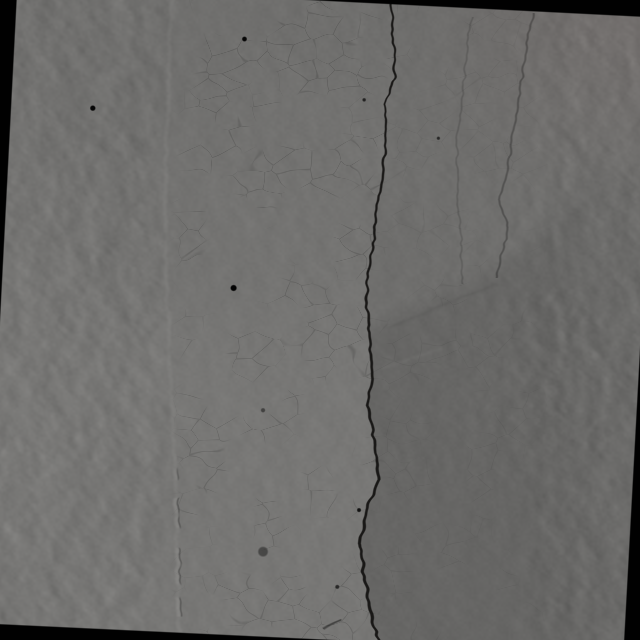
This texture is drawn by a WebGL 2 fragment shader. Its source:

```glsl
#version 300 es
precision highp float;
// Grey plaster wall on a slightly tilted sheet with a black surround.
// Embossed noise makes the stucco, Voronoi borders the hairline crazing,
// and paths running from top to bottom carry the long cracks.
#define RELIEF_SCALE 46.0
#define RELIEF_GAIN 0.115
#define CRAZE_SCALE 27.0
#define CRAZE_DEPTH 0.055
#define CRACK_WIDTH 0.0015
#define CRACK_JITTER 0.005
#define GRAIN 0.012
uniform vec2 u_resolution;
out vec4 outColor;

const vec3 CRACK_COLOR = vec3(0.07, 0.065, 0.06);
const vec2 MAIN_CRACK[20] = vec2[20](
  vec2(.609, 1.01), vec2(.617, .922), vec2(.616, .876), vec2(.6, .837), vec2(.604, .785),
  vec2(.595, .707), vec2(.586, .661), vec2(.582, .609), vec2(.574, .557), vec2(.574, .499),
  vec2(.581, .44), vec2(.582, .408), vec2(.574, .366), vec2(.585, .316), vec2(.592, .251),
  vec2(.573, .203), vec2(.563, .151), vec2(.569, .102), vec2(.578, .052), vec2(.592, -.01));
const vec2 RIGHT_CRACK[6] = vec2[6](vec2(.833, .98), vec2(.812, .86),
  vec2(.794, .74), vec2(.78, .688), vec2(.793, .645), vec2(.777, .566));
const vec2 FAINT_CRACK[6] = vec2[6](vec2(.737, .974), vec2(.724, .87),
  vec2(.714, .779), vec2(.715, .688), vec2(.72, .622), vec2(.724, .557));
const vec2 RIDGE[6] = vec2[6](vec2(.268, 1.), vec2(.259, .74),
  vec2(.258, .66), vec2(.264, .453), vec2(.274, .27), vec2(.28, .01));
// Pits: x, y, radius, darkness
const vec4 PITS[9] = vec4[9](
  vec4(.382, .939, .0036, .95), vec4(.145, .831, .004, .95), vec4(.365, .55, .0046, .97),
  vec4(.569, .844, .0026, .7), vec4(.685, .784, .0024, .65), vec4(.561, .203, .003, .85),
  vec4(.527, .083, .003, .65), vec4(.411, .138, .0075, .4), vec4(.411, .359, .0032, .45));

float hash(vec2 p) {
  vec3 q = fract(p.xyx * 0.1031);
  q += dot(q, q.yzx + 33.33);
  return fract((q.x + q.y) * q.z);
}
float noise(vec2 p) {
  vec2 i = floor(p), f = fract(p);
  f = f * f * (3.0 - 2.0 * f);
  return mix(mix(hash(i), hash(i + vec2(1, 0)), f.x),
             mix(hash(i + vec2(0, 1)), hash(i + vec2(1, 1)), f.x), f.y);
}
float fbm(vec2 p) {
  float sum = 0.0;
  for (float amp = 0.5; amp > 0.1; amp *= 0.5) {
    sum += amp * noise(p);
    p = mat2(1.6, 1.2, -1.2, 1.6) * p + 7.3;
  }
  return sum;
}
// Gap between the distances to the two nearest cell points
float cellBorder(vec2 p) {
  vec2 near = vec2(9.0);
  for (int k = 0; k < 9; k++) {
    vec2 c = floor(p) + vec2(k % 3 - 1, k / 3 - 1);
    float d = length(c + vec2(hash(c), hash(c + 57.0)) - p);
    near = d < near.x ? vec2(d, near.x) : vec2(near.x, min(near.y, d));
  }
  return near.y - near.x;
}
// Signed horizontal offset from span a-b; keeps prev outside its height
float spanOffset(vec2 p, vec2 a, vec2 b, float prev) {
  return p.y <= a.y && p.y > b.y ? p.x - mix(a.x, b.x, (a.y - p.y) / (a.y - b.y)) : prev;
}
float pathOffset(vec2 p, vec2 path[6]) {
  float d = 1.0;
  for (int i = 0; i < 5; i++) d = spanOffset(p, path[i], path[i + 1], d);
  return d;
}
float stroke(float d, float width, float soft) {
  return 1.0 - smoothstep(width - soft, width + soft, abs(d));
}
float line(vec2 p, vec2 a, vec2 b, float width, float soft) {
  vec2 v = b - a;
  float t = clamp(dot(p - a, v) / dot(v, v), 0.0, 1.0);
  return stroke(length(p - a - v * t), width, soft);
}

void main() {
  vec2 uv = gl_FragCoord.xy / u_resolution;
  float aa = 0.9 / min(u_resolution.x, u_resolution.y);
  vec2 p = uv + vec2((noise(uv.yy * 75.0) - 0.5) * CRACK_JITTER, 0);
  float crack = 1.0;
  for (int i = 0; i < 19; i++) crack = spanOffset(p, MAIN_CRACK[i], MAIN_CRACK[i + 1], crack);
  float rightSide = smoothstep(-0.002, 0.002, crack);

  // Broad light: brighter left, shaded below a slanted crease on the right
  float crease = uv.y - 0.49 - 0.45 * (uv.x - 0.59);
  float shaded = 1.0 - smoothstep(-0.02, 0.03 + 0.15 * smoothstep(0.75, 1.0, uv.x), crease);
  float leftTone = mix(0.465, 0.44, smoothstep(0.3, 1.0, uv.y));
  float rightTone = mix(0.432, 0.398 + 0.02 * smoothstep(0.82, 1.0, uv.x), shaded);
  float tone = mix(leftTone, rightTone, rightSide) + 0.02 * (fbm(uv * 5.0) - 0.45);

  // Stucco relief, rough at both sides and smoother between
  float rough = 1.0 - 0.62 * smoothstep(0.22, 0.29, uv.x) + 0.5 * smoothstep(0.76, 0.9, uv.x);
  rough += 0.35 * exp(-70.0 * dot(uv - vec2(.85, .41), uv - vec2(.85, .41)));
  vec2 q = mat2(0.8, -0.6, 0.6, 0.8) * uv * RELIEF_SCALE * vec2(1, 0.75);
  tone += RELIEF_GAIN * rough * (fbm(q) - fbm(q + vec2(0.35, -0.2)));
  tone += GRAIN * (noise(uv * 260.0) - 0.5);

  // Broken hairline crazing, mostly in the middle strip
  float border = cellBorder(uv * CRAZE_SCALE * vec2(0.9, 1.25) + 0.45 * noise(uv * 35.0));
  float strip = smoothstep(0.26, 0.3, uv.x) * (1.0 - 0.65 * rightSide) * (1.0 - smoothstep(0.8, 0.88, uv.x));
  float broken = smoothstep(0.42, 0.68, noise(uv * 24.0 + 4.0));
  tone -= CRAZE_DEPTH * strip * broken * (1.0 - smoothstep(0.0, 0.065, border));

  // Ridge with chips at its foot, then faint cracks and creases
  float ridge = pathOffset(p, RIDGE);
  float chips = smoothstep(0.48, 0.65, noise(uv.yy * 38.0)) * (1.0 - smoothstep(0.24, 0.3, uv.y));
  tone += (0.022 + 0.03 * chips) * stroke(ridge, 0.003, 0.003);
  tone -= 0.11 * chips * stroke(ridge - 0.004, 0.0013, aa);
  tone -= 0.115 * stroke(pathOffset(p, RIGHT_CRACK), 0.0016, 0.0016);
  tone -= 0.065 * stroke(pathOffset(p, FAINT_CRACK), 0.0014, 0.0016);
  tone -= 0.025 * line(p, vec2(.61, .49), vec2(.777, .557), 0.002, 0.004);
  tone += 0.02 * line(p, vec2(.6, .425), vec2(.69, .455), 0.002, 0.004);
  tone -= 0.2 * line(p, vec2(.506, .018), vec2(.533, .031), 0.0015, aa);

  // Warm plaster, pits, and the main crack widening downward
  vec3 color = tone * vec3(1.005, 1, 0.985);
  color.r += 0.012 * smoothstep(0.6, 1.0, uv.x) * smoothstep(0.65, 1.0, uv.y);
  for (int i = 0; i < 9; i++)
    color *= 1.0 - PITS[i].w * stroke(length(uv - PITS[i].xy), PITS[i].z, max(aa, 0.25 * PITS[i].z));
  float width = CRACK_WIDTH * (1.4 - 0.6 * uv.y + 0.4 * noise(uv.yy * 45.0));
  color = mix(color, CRACK_COLOR, 0.92 * stroke(crack, width, aa));

  // Tilted sheet edges
  vec2 low = vec2(uv.x + 0.026 - 0.052 * uv.y, uv.y - 0.0247 + 0.0475 * uv.x);
  vec2 high = 1.0 - uv - vec2(0.0546 * (0.453 - uv.y), 0.0503 * (uv.x - 0.482));
  float sheet = min(min(low.x, low.y), min(high.x, high.y));
  outColor = vec4(mix(vec3(0.005), color, smoothstep(-aa, aa, sheet)), 1);
}
```
